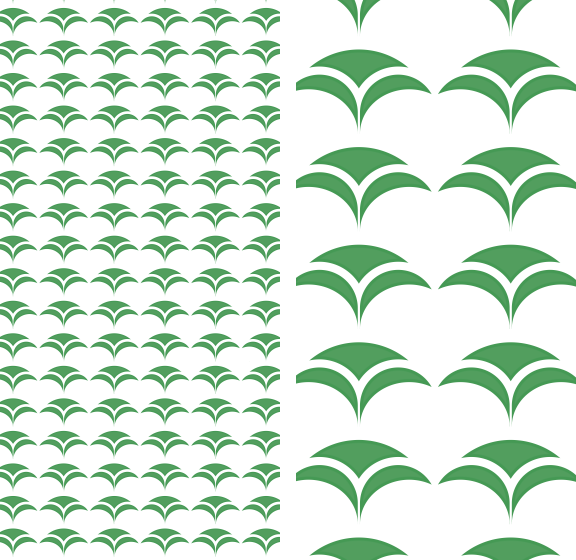
Left, the full canvas; right, a detail of the centre.
This pattern is drawn by a WebGL 1 fragment shader. Its source:

```glsl
precision highp float;
// Rows of green fan-shaped sprouts on white: a domed cap over two arching leaves.
// Each sprout is mirrored about its stem and cut from circles and an ellipse;
// the signed distances are averaged over a small grid of samples per pixel.

uniform vec2 u_resolution;

const float CANVAS_WIDTH = 384.0;          // design units across the canvas
const vec2 PITCH = vec2(69.42, 44.62);     // spacing of the repeats
const vec2 FIRST = vec2(17.9, 10.9);       // top centre of the first sprout
const int GRID = 4;                        // samples per pixel side

const vec3 PAPER = vec3(1.0);
const vec3 LEAF_GREEN = vec3(0.32, 0.62, 0.37);
const vec3 RIM_GREEN = vec3(0.27, 0.60, 0.33);
const float RIM_WIDTH = 1.4;

float circle(vec2 p, vec2 centre, float radius) {
  return length(p - centre) - radius;
}

// First-order distance to an ellipse.
float ellipse(vec2 p, vec2 centre, vec2 radii) {
  vec2 q = (p - centre) / radii;
  float k = length(q);
  return k * (k - 1.0) / max(length(q / radii), 1e-4);
}

// Cap: wide arc on top, scooped below by a circle concentric with the leaf.
float capDistance(vec2 p, vec2 leafCentre, float scoopRadius) {
  float top = circle(p, vec2(0.0, 35.0), 35.0);
  float scoop = circle(p, leafCentre, scoopRadius);
  return max(max(top, -scoop), p.y - 25.0);
}

// Leaf: round outer edge running into a straight stem, hollowed by an ellipse.
float leafDistance(vec2 p, vec2 leafCentre, float leafRadius) {
  float outer = circle(p, leafCentre, leafRadius);
  float stem = leafCentre.x - leafRadius - p.x;
  outer = p.y > leafCentre.y ? stem : outer;
  float hollow = ellipse(p, vec2(23.0, 38.5), vec2(22.5, 20.3));
  return max(max(outer, -hollow), p.y - 38.5);
}

// p.x runs from the stem, p.y downward from the crown.
float sproutDistance(vec2 p) {
  vec2 q = vec2(abs(p.x), p.y);
  vec2 leafCentre = vec2(18.0, 29.0);
  return min(capDistance(q, leafCentre, 21.2), leafDistance(q, leafCentre, 17.5));
}

// Repeat the sprout, each cell centred on the stem and starting above the crown.
vec2 repeatCell(vec2 p, vec2 first, vec2 pitch) {
  vec2 lead = vec2(0.5 * pitch.x, 3.0);
  return mod(p - first + lead, pitch) - lead;
}

vec3 shade(float d, float softness) {
  vec3 ink = mix(LEAF_GREEN, RIM_GREEN, smoothstep(-RIM_WIDTH - 0.3, -RIM_WIDTH + 0.3, d));
  return mix(PAPER, ink, clamp(0.5 - d / softness, 0.0, 1.0));
}

void main() {
  float pixel = CANVAS_WIDTH / u_resolution.x;
  vec2 fromTop = vec2(gl_FragCoord.x, u_resolution.y - gl_FragCoord.y);
  vec3 sum = vec3(0.0);

  for (int j = 0; j < GRID; j++) {
    for (int i = 0; i < GRID; i++) {
      vec2 jitter = (vec2(float(i), float(j)) + 0.5) / float(GRID) - 0.5;
      vec2 p = (fromTop + jitter) * pixel;
      float d = sproutDistance(repeatCell(p, FIRST, PITCH));
      sum += shade(d, pixel / float(GRID));
    }
  }
  gl_FragColor = vec4(sum / float(GRID * GRID), 1.0);
}
```
